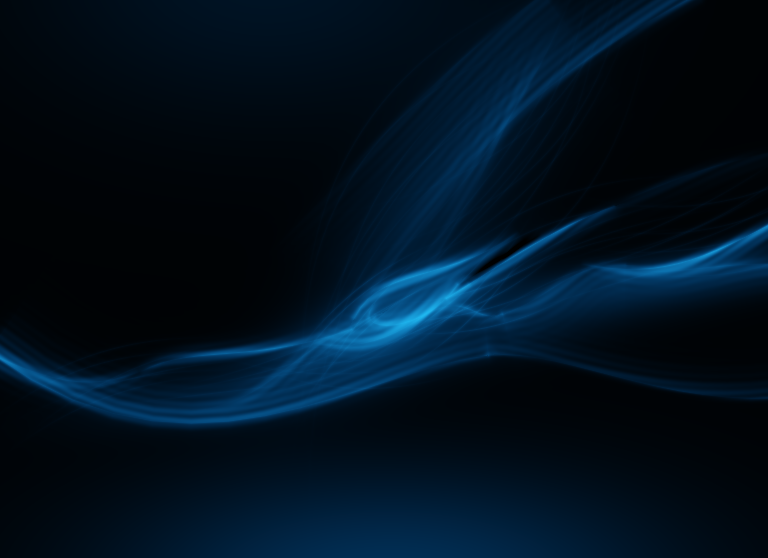
Write a WebGL 1 fragment shader that draws this background.

```glsl
precision highp float;
// Luminous blue ribbons of smoke sweeping across a near-black field.
// Cubic curves with separate falloffs on each side carry sine fibres; fans of
// fine filaments and elliptical hazes add detail and glow, then light maps to colour.

uniform vec2 u_resolution;

const float ASPECT = 1.376;
const int SEGMENTS = 14;
const int FILAMENTS = 16;

vec2 cubic(vec2 a, vec2 b, vec2 c, vec2 d, float t) {
  float s = 1.0 - t;
  return s * s * (s * a + 3.0 * t * b) + t * t * (3.0 * s * c + t * d);
}

// Signed distance (positive on the left of travel) and curve parameter.
vec2 curveDistance(vec2 p, vec2 a, vec2 b, vec2 c, vec2 d) {
  vec3 best = vec3(1e3, 1.0, 0.0);
  vec2 from = a;
  for (int i = 0; i < SEGMENTS; i++) {
    float index = float(i);
    vec2 to = cubic(a, b, c, d, (index + 1.0) / float(SEGMENTS));
    vec2 dir = to - from;
    vec2 off = p - from;
    float h = clamp(dot(off, dir) / dot(dir, dir), 0.0, 1.0);
    float dist = length(off - dir * h);
    float side = dir.x * off.y < dir.y * off.x ? -1.0 : 1.0;
    if (dist < best.x) best = vec3(dist, side, (index + h) / float(SEGMENTS));
    from = to;
  }
  return vec2(best.x * best.y, best.z);
}

// widths: left and right falloff; gain: start, middle and end brightness.
float ribbon(vec2 p, vec2 a, vec2 b, vec2 c, vec2 d, vec2 widths, vec3 gain) {
  vec2 q = curveDistance(p, a, b, c, d);
  float t = q.y;
  float s = 1.0 - t;
  float width = q.x > 0.0 ? widths.x : widths.y;
  float fibres = 0.8 + 0.2 * sin(q.x * 420.0 + 6.0 * sin(t * 4.0)) + 0.15 * sin(q.x * 190.0 - t * 9.0);
  float brightness = gain.x * s * s + 2.0 * gain.y * s * t + gain.z * t * t;
  float overshoot = 0.0;
  if (t < 0.001) overshoot = max(dot(p - a, normalize(a - b)), 0.0);
  if (t > 0.999) overshoot = max(dot(p - d, normalize(d - c)), 0.0);
  return brightness * fibres * exp(-abs(q.x) / width - overshoot / 0.012);
}

vec2 turn(vec2 q, float angle) {
  return vec2(cos(angle) * q.x + sin(angle) * q.y, cos(angle) * q.y - sin(angle) * q.x);
}

float haze(vec2 p, vec2 center, vec2 radii, float angle) {
  vec2 q = turn(p - center, angle) / radii;
  return exp(-dot(q, q));
}

// Fine curved lines with scattered offsets and a range of directions.
float filaments(vec2 p, vec2 center, vec2 scatter, vec2 angles, float reach) {
  float light = 0.0;
  for (int i = 0; i < FILAMENTS; i++) {
    vec3 h = fract(sin(float(i + 1) * vec3(12.99, 78.23, 37.72)) * 437.58);
    vec2 q = turn(p - center - scatter * (h.xy - 0.5), mix(angles.x, angles.y, h.z));
    float bend = (h.x - 0.5) * 2.0 * q.x * q.x;
    light += exp(-abs(q.y - bend) / 0.0022 - q.x * q.x / (reach * reach));
  }
  return light;
}

float ambientLight(vec2 p) {
  return 0.018
    + 0.40 * haze(p, vec2(.70, -.04), vec2(.46, .18), 0.0)
    + 0.14 * haze(p, vec2(.48, 1.05), vec2(.42, .25), 0.0)
    + 0.16 * haze(p, vec2(.78, .64), vec2(.32, .11), .95)
    + 0.30 * haze(p, vec2(.71, .435), vec2(.20, .06), .45)
    + 0.16 * haze(p, vec2(.86, .41), vec2(.40, .055), .20)
    + 0.22 * haze(p, vec2(1.20, .50), vec2(.32, .04), .13)
    + 0.10 * haze(p, vec2(.42, .29), vec2(.28, .05), .12);
}

float filamentLight(vec2 p) {
  return 0.17 * filaments(p, vec2(.75, .45), vec2(.26, .10), vec2(.1, 1.0), .10)
    + 0.05 * filaments(p, vec2(.82, .70), vec2(.36, .30), vec2(.75, 1.05), .25)
    + 0.06 * filaments(p, vec2(1.14, .58), vec2(.40, .18), vec2(.15, .55), .16)
    + 0.06 * filaments(p, vec2(.40, .34), vec2(.50, .10), vec2(-.1, .5), .12);
}

// Tall veil rising to the upper right.
float veilLight(vec2 p) {
  return ribbon(p, vec2(.67, .48), vec2(.89, .80), vec2(1.0, .875), vec2(1.25, 1.01), vec2(.04, .006), vec3(.08, .34, .48))
    + ribbon(p, vec2(.77, .52), vec2(.91, .75), vec2(.91, .83), vec2(1.02, .946), vec2(.035, .005), vec3(.05, .42, 0))
    + ribbon(p, vec2(.48, .54), vec2(.68, .75), vec2(.786, .875), vec2(.973, 1.01), vec2(.004, .07), vec3(0, .12, .14));
}

// Long sweep along the lower left and its thin tail on the right.
float sweepLight(vec2 p) {
  return ribbon(p, vec2(-.02, .37), vec2(.34, .10), vec2(.64, .335), vec2(.875, .363), vec2(.025, .005), vec3(.6, .9, .28))
    + ribbon(p, vec2(.875, .363), vec2(1.0, .378), vec2(1.18, .275), vec2(1.39, .287), vec2(.02, .003), vec3(.28, .2, .3))
    + ribbon(p, vec2(-.02, .367), vec2(.14, .29), vec2(.20, .31), vec2(.30, .355), vec2(.007, .014), vec3(.8, .5, 0))
    + ribbon(p, vec2(.25, .332), vec2(.34, .385), vec2(.45, .345), vec2(.63, .41), vec2(.007, .006), vec3(0, 1.9, .5))
    + ribbon(p, vec2(.32, .26), vec2(.48, .27), vec2(.50, .36), vec2(.66, .43), vec2(.008, .016), vec3(0, .6, .3));
}

// Bright knot: upper arc, lower body, inner hook, long streak and dark sliver.
float coreLight(vec2 p) {
  return ribbon(p, vec2(.635, .43), vec2(.68, .525), vec2(.80, .49), vec2(.93, .585), vec2(.006, .011), vec3(.6, 3.0, 0))
    + ribbon(p, vec2(.56, .385), vec2(.68, .365), vec2(.74, .42), vec2(.84, .49), vec2(.018, .010), vec3(0, 2.6, .5))
    + ribbon(p, vec2(.668, .452), vec2(.63, .40), vec2(.76, .40), vec2(.82, .49), vec2(.010, .005), vec3(.2, 2.2, .6))
    + ribbon(p, vec2(.80, .465), vec2(.92, .54), vec2(1.0, .595), vec2(1.10, .63), vec2(.003, .009), vec3(1.0, 2.1, .2))
    + ribbon(p, vec2(1.03, .60), vec2(1.15, .655), vec2(1.24, .70), vec2(1.40, .73), vec2(.005, .016), vec3(0, .3, .06))
    - ribbon(p, vec2(.81, .48), vec2(.86, .515), vec2(.90, .54), vec2(.97, .58), vec2(.006), vec3(0, 1.2, 0));
}

// Small wave leaving the knot, then the bright strands at the right.
float rightLight(vec2 p) {
  return ribbon(p, vec2(.77, .44), vec2(.84, .475), vec2(.85, .42), vec2(.90, .437), vec2(.004, .008), vec3(.1, 1.1, .35))
    + ribbon(p, vec2(.90, .437), vec2(.98, .46), vec2(1.02, .53), vec2(1.12, .525), vec2(.005, .025), vec3(.35, .45, .2))
    + ribbon(p, vec2(1.04, .527), vec2(1.18, .50), vec2(1.25, .53), vec2(1.39, .603), vec2(.004, .011), vec3(0, 2.0, 1.6))
    + ribbon(p, vec2(1.07, .53), vec2(1.18, .49), vec2(1.27, .535), vec2(1.40, .525), vec2(.006, .016), vec3(0, .6, .4));
}

void main() {
  vec2 p = gl_FragCoord.xy / u_resolution * vec2(ASPECT, 1.0);
  float light = ambientLight(p) + filamentLight(p) + veilLight(p) + sweepLight(p) + coreLight(p) + rightLight(p);
  float blue = 1.0 - exp(-max(light, 0.0));
  gl_FragColor = vec4(0.15 * blue * blue * blue, blue * (0.52 + 0.28 * blue * blue), blue, 1.0);
}
```
